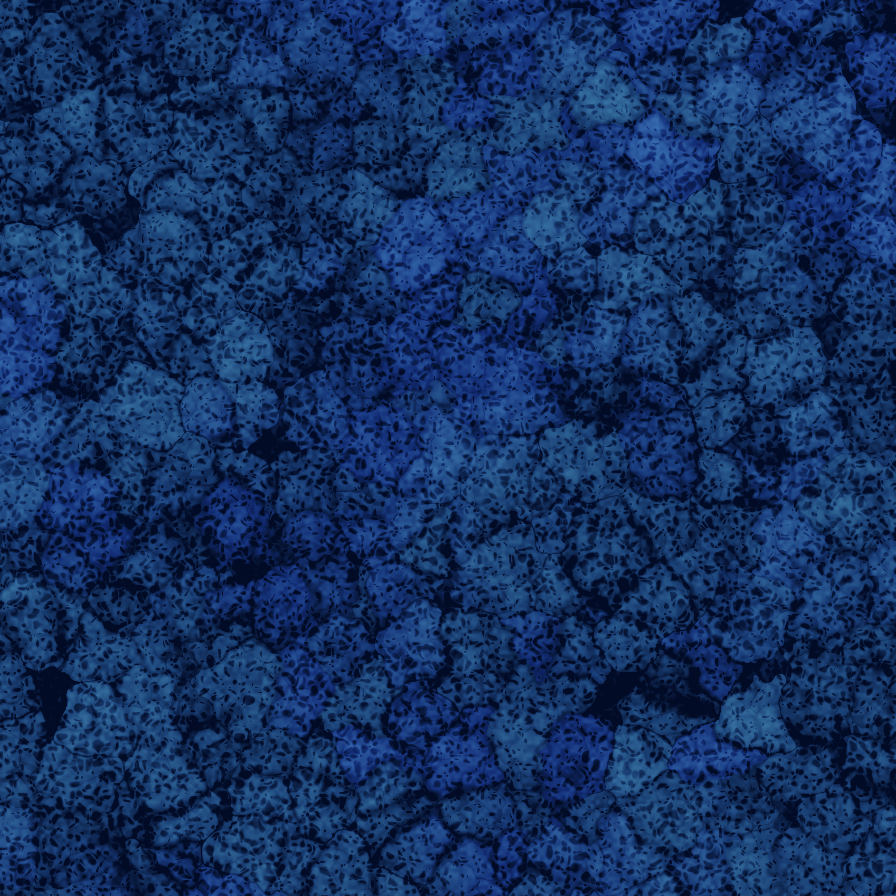
Reproduce this texture procedurally as a three.js fragment shader.

```glsl
// Dyed blue reindeer moss: fuzzy rounded clumps with spongy dark pores.
varying vec2 vUv;

#define CLUMPS 16.0       // large clumps across the canvas
#define LOBES 37.0        // small lobes across the canvas
#define PORES 112.0       // sponge holes across the canvas
#define GRAIN 210.0       // finest branch tips across the canvas
#define BASE_TONE 0.62
#define REGION_VARIATION 0.50
#define CREASE_DEPTH 0.30
#define PORE_DEPTH 0.50
#define DEEP vec3(0.02, 0.07, 0.19)
#define MID vec3(0.10, 0.25, 0.46)
#define LIGHT vec3(0.20, 0.42, 0.61)
#define INDIGO vec3(-0.015, -0.045, 0.035)

float hash(vec2 p) {
  return fract(sin(dot(p, vec2(127.1, 311.7))) * 43758.5453);
}

vec2 hash2(vec2 p) {
  return vec2(hash(p), hash(p + 19.19));
}

float noise(vec2 p) {
  vec2 cell = floor(p);
  vec2 f = fract(p);
  f = f * f * (3.0 - 2.0 * f);
  float low = mix(hash(cell), hash(cell + vec2(1.0, 0.0)), f.x);
  float high = mix(hash(cell + vec2(0.0, 1.0)), hash(cell + 1.0), f.x);
  return mix(low, high, f.y);
}

float fbm(vec2 p) {
  float sum = 0.0;
  float weight = 0.5;
  for (int i = 0; i < 4; i++) {
    sum += weight * noise(p);
    p = p * 2.03 + 17.3;
    weight *= 0.5;
  }
  return sum / 0.9375;
}

// Centred pair of noises, used to roughen outlines.
vec2 wobble(vec2 p) {
  return vec2(noise(p), noise(p + 41.7)) - 0.5;
}

// Overlapping domes: x height, y openness of the crease, z random tint, w slope.
vec4 mounds(vec2 p) {
  vec2 base = floor(p);
  float top = 0.0;
  float next = 0.0;
  float tint = 0.5;
  float slope = 0.0;
  for (int y = -1; y <= 1; y++) {
    for (int x = -1; x <= 1; x++) {
      vec2 cell = base + vec2(float(x), float(y));
      vec2 offset = p - cell - hash2(cell);
      float radius = mix(0.6, 0.98, hash(cell + 7.3));
      float cap = max(1.0 - dot(offset, offset) / (radius * radius), 0.0);
      float height = sqrt(cap) * mix(0.6, 1.2, hash(cell + 3.1));
      if (height > top) {
        next = top;
        top = height;
        tint = hash(cell + 11.9);
        slope = (offset.y - 0.5 * offset.x) / radius;
      } else {
        next = max(next, height);
      }
    }
  }
  return vec4(top, smoothstep(0.0, 0.24, top - next), tint, slope);
}

// Irregular dark holes between the branches.
float pores(vec2 p, float openness) {
  p += 1.1 * wobble(p * 0.85);
  vec2 base = floor(p);
  float hole = 0.0;
  for (int y = -1; y <= 1; y++) {
    for (int x = -1; x <= 1; x++) {
      vec2 cell = base + vec2(float(x), float(y));
      float radius = mix(0.2, 0.75, hash(cell + 5.7)) * openness;
      float dist = length(p - cell - hash2(cell));
      hole = max(hole, 1.0 - smoothstep(radius * 0.4, radius, dist));
    }
  }
  return hole;
}

void main() {
  vec2 p = vUv;

  // Lumpy, fuzzy outlines
  vec2 rough = 0.024 * wobble(p * 24.0) + 0.012 * wobble(p * 75.0);
  vec4 clump = mounds((p + rough) * CLUMPS);
  vec4 lobe = mounds((p + rough * 0.7) * LOBES + 31.0);

  // Broad light and dark areas, uneven gaps and sponge
  float region = fbm(p * 4.5 + 2.7) - 0.5;
  float gapDepth = mix(0.3, 1.7, noise(p * 10.0 + 8.1));
  float openness = mix(0.55, 1.1, noise(p * 17.0 + 4.4));
  float hole = pores(p * PORES, openness);
  float grain = noise(p * GRAIN) - 0.5;

  // Combined light on the moss
  float tone = BASE_TONE + REGION_VARIATION * region;
  tone += 0.30 * (clump.z - 0.5) + 0.25 * (clump.x - 0.8) + 0.07 * clump.w;
  tone += 0.12 * (lobe.z - 0.5) + 0.22 * (lobe.x - 0.8) + 0.05 * lobe.w;
  tone -= CREASE_DEPTH * gapDepth * (1.0 - clump.y);
  tone -= CREASE_DEPTH * 0.4 * (1.0 - lobe.y);
  tone += 0.38 * grain - PORE_DEPTH * (hole - 0.05);
  tone = clamp(tone, -0.08, 1.35);

  // Blue ramp, with some clumps leaning to indigo
  vec3 color = mix(DEEP, MID, min(tone * 2.0, 1.0));
  color += (LIGHT - MID) * max(tone * 2.0 - 1.0, 0.0);
  float violet = smoothstep(0.45, 0.8, 0.6 * noise(p * 5.0 + 13.0) + 0.4 * hash(vec2(clump.z, 2.0)));
  color += INDIGO * violet * smoothstep(0.0, 0.4, tone);
  gl_FragColor = vec4(max(color, 0.0), 1.0);
}
```
